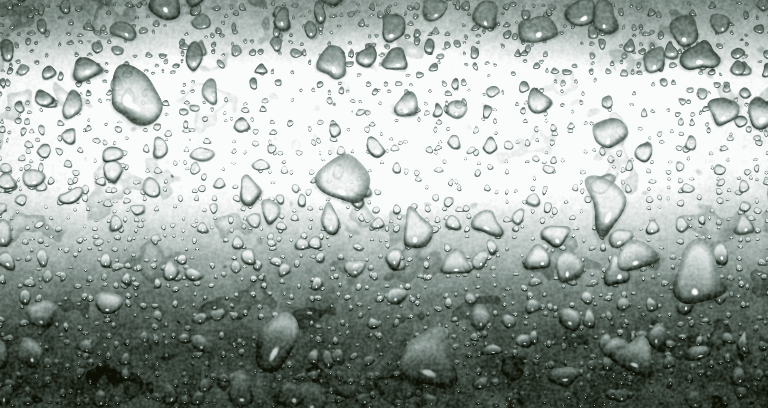
Reproduce this texture procedurally as a Shadertoy shader.

```glsl
// Water drops on a brushed metal tube under a blown-out band of light.
// Four jittered grids of lobed drops, small to large, are laid over a vertical
// light profile; each drop bends the light, with a dark rim and a low glint.

const float DARK_TONE = 0.25;      // metal at the bottom edge
const float BRIGHT_TONE = 1.10;    // overexposed band
const float TOP_FALLOFF = 0.52;    // dimming towards the top edge
const float SIDE_FALLOFF = 0.15;   // dimming towards left and right
const float REFRACT_LIFT = 0.11;   // how far above itself a drop looks
const float REFRACT_SPAN = 0.23;   // height of the light seen in one drop
const float RIM_DARKNESS = 0.78;
const float GLINT = 0.55;
const float GRAIN = 0.17;
const float MOTTLE = 0.13;
const float TAU = 6.2831853;

vec2 hash2(vec2 p) {
    vec3 h = fract(vec3(p.xyx) * vec3(0.1031, 0.1030, 0.0973));
    h += dot(h, h.yzx + 33.33);
    return fract((h.xx + h.yz) * h.zy);
}

float cornerSlope(vec2 cell, vec2 offset) {
    float a = TAU * hash2(cell).x;
    return dot(vec2(cos(a), sin(a)), offset);
}

// Gradient noise, roughly -0.7 to 0.7
float noise(vec2 p) {
    vec2 i = floor(p), f = p - i;
    vec2 u = f * f * f * (f * (f * 6.0 - 15.0) + 10.0);
    vec2 e = vec2(1.0, 0.0);
    return mix(mix(cornerSlope(i, f), cornerSlope(i + e, f - e), u.x),
               mix(cornerSlope(i + e.yx, f - e.yx), cornerSlope(i + 1.0, f - 1.0), u.x), u.y);
}

// Smooth light on the tube; y runs 0 to 1, x is 0 at the centre
float lightAt(vec2 p) {
    float rise = pow(smoothstep(0.02, 0.62, p.y), 1.3);
    float tone = mix(DARK_TONE, BRIGHT_TONE, rise);
    tone -= TOP_FALLOFF * smoothstep(0.78, 1.04, p.y);
    return tone - SIDE_FALLOFF * p.x * p.x * (0.35 + 0.65 * rise);
}

// Tone inside a drop; q is the position in the unit drop, r its distance to the rim
float dropTone(vec2 centre, vec2 q, float r) {
    vec2 seen = centre + vec2(0.0, REFRACT_LIFT + REFRACT_SPAN * q.y);
    seen.y = min(seen.y, 1.03);
    float body = 0.92 * min(lightAt(seen), 1.02);
    float underside = smoothstep(0.4, -0.9, q.y);
    body *= 1.0 - RIM_DARKNESS * smoothstep(0.58, 1.0, r) * (0.45 + 0.55 * underside);
    float glint = smoothstep(0.20, 0.06, length(q - vec2(0.06, -0.5)));
    return body + GLINT * glint;
}

// Lays one grid of drops over the tone; radii are in cell widths
float dropLayer(float tone, vec2 p, float cells, float density, vec2 radii, float warp, float seed) {
    vec2 bend = vec2(noise(p * cells * 1.7 + seed), noise(p * cells * 1.7 - seed - 9.5));
    vec2 g = p * cells + warp * bend;
    vec2 home = floor(g);
    for (int j = -1; j <= 1; j++)
    for (int i = -1; i <= 1; i++) {
        vec2 cell = home + vec2(i, j);
        vec2 id = cell + 100.0 + seed;
        vec2 place = hash2(id), form = hash2(id + 41.7), look = hash2(id + 83.1);
        vec2 spot = cell + 0.2 + 0.6 * place;
        vec2 centre = spot / cells;

        // Fewer drops stay visible in the glare
        float glare = smoothstep(0.9, 1.05, lightAt(centre));
        if (look.x > density * (1.0 - 0.3 * glare)) continue;

        // Stretched, tapering, slightly lobed outline
        float radius = mix(radii.x, radii.y, form.x * form.x);
        vec2 q = (g - spot) / radius;
        float stretch = mix(0.82, 1.22, form.y);
        q *= vec2(stretch, 1.0 / stretch);
        q.x *= 1.0 + (place.x - 0.35) * 0.5 * clamp(q.y, -1.0, 1.0);
        float a = atan(q.y, q.x + 1e-5);
        float lobes = 0.07 * sin(2.0 * a + TAU * look.y) + 0.05 * sin(3.0 * a + TAU * place.y);
        float r = length(q) / (1.0 + lobes);
        if (r > 1.5) continue;

        float edge = 0.9 * cells / (radius * iResolution.y);
        float cover = smoothstep(1.0 + edge, 1.0 - edge, r);
        float shadow = 0.16 * smoothstep(1.25, 1.0, r) * smoothstep(0.5, -0.6, q.y);
        float opacity = mix(0.72, 1.0, look.y);
        tone = mix(tone * (1.0 - shadow), dropTone(centre, q, r), cover * opacity);
    }
    return tone;
}

void mainImage(out vec4 fragColor, in vec2 fragCoord) {
    vec2 p = (fragCoord - vec2(0.5 * iResolution.x, 0.0)) / iResolution.y;

    // Metal with broad mottling, dried film and dark specks
    float tone = lightAt(p + vec2(0.0, 0.03 * noise(p * 3.0)));
    tone += MOTTLE * (noise(p * 9.0 + 3.0) + 0.7 * noise(p * 31.0)) * (1.25 - tone);
    float film = noise(p * vec2(8.0, 10.0) + 20.0) + 0.4 * noise(p * 27.0);
    tone -= 0.14 * smoothstep(0.24, 0.32, film) * smoothstep(0.62, 0.34, film);
    tone -= 0.5 * smoothstep(0.46, 0.6, noise(p * 45.0 + 7.0)) * smoothstep(0.1, 0.4, noise(p * 5.0));

    // Drops, smallest first
    tone = dropLayer(tone, p, 42.0, 0.50, vec2(0.16, 0.36), 0.10, 11.0);
    tone = dropLayer(tone, p, 21.0, 0.48, vec2(0.16, 0.38), 0.14, 23.0);
    tone = dropLayer(tone, p, 10.0, 0.58, vec2(0.18, 0.40), 0.20, 37.0);
    tone = dropLayer(tone, p, 4.4, 0.36, vec2(0.20, 0.40), 0.30, 59.0);

    // Fine grain, weaker in the highlights
    float grain = noise(p * 125.0) + 0.7 * noise(p * 67.0 + 5.0);
    tone += GRAIN * grain * (1.0 - 0.75 * clamp(tone, 0.0, 1.0));

    // Cool green-grey tint, neutral at both ends
    float g = clamp(tone, 0.06, 0.985);
    fragColor = vec4(g - 0.22 * g * (1.0 - g), g, g - 0.05 * (1.0 - g), 1.0);
}
```
